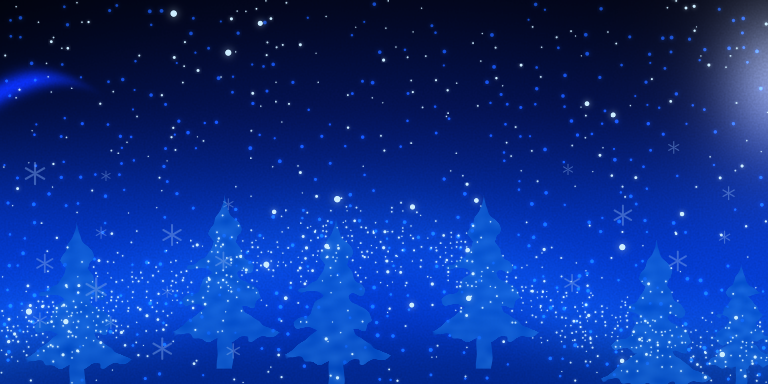
A Shadertoy shader for this background:

```glsl
#define INK vec3(0.01, 0.02, 0.09)
#define NAVY vec3(0.015, 0.08, 0.36)
#define ROYAL vec3(0.01, 0.22, 0.80)
#define FIR vec3(0.06, 0.38, 0.84)
#define MOON vec3(0.58, 0.62, 0.72)
#define COMET vec3(0.03, 0.14, 0.75)
#define STAR vec3(0.80, 0.93, 1.0)
#define FLAKES 20
#define LEFT_FLAKES 13
#define GRAIN 0.05

// Fir layout: tip position and height of the foliage
const vec3 FIRS[6] = vec3[6](
    vec3(0.20, 0.42, 0.375), vec3(0.585, 0.49, 0.375), vec3(0.875, 0.43, 0.375),
    vec3(1.26, 0.49, 0.375), vec3(1.71, 0.375, 0.38), vec3(1.93, 0.312, 0.27));

vec2 hash2(vec2 p) {
    vec3 q = fract(p.xyx * vec3(0.1031, 0.1030, 0.0973));
    q += dot(q, q.yzx + 33.33);
    return fract((q.xx + q.yz) * q.zy);
}

float corner(vec2 cell, vec2 offset) {
    return dot(hash2(cell + 71.0) * 2.0 - 1.0, offset);
}

float gradientNoise(vec2 p) {
    vec2 i = floor(p), f = p - i, u = f * f * (3.0 - 2.0 * f), e = vec2(1, 0);
    return mix(mix(corner(i, f), corner(i + e, f - e), u.x),
               mix(corner(i + e.yx, f - e.yx), corner(i + 1.0, f - 1.0), u.x), u.y);
}

// Antialiased coverage of a signed distance
float fill(float d) {
    return clamp(0.5 - d * iResolution.y, 0.0, 1.0);
}

// Arching ribbon of stardust, 1 along its middle
float ribbon(vec2 p, float width) {
    float reach = p.x < 1.0 ? 0.75 : 0.48;
    float u = (p.x - 1.0) / reach;
    float v = (p.y - 0.09 - 0.27 * exp(-u * u)) / width;
    return exp(-v * v);
}

// One jittered dot per cell, more frequent inside the ribbon
float stars(vec2 p, float cell, float radius, float base, float gain) {
    vec2 id = floor(p / cell), seed = id + cell * 1000.0;
    vec2 center = (id + 0.2 + 0.6 * hash2(seed)) * cell;
    vec2 pick = hash2(seed + 57.0);
    float r = radius * mix(0.5, 1.0, pick.y), d = length(p - center);
    float shown = step(pick.x, base + gain * ribbon(center, 0.085));
    return shown * (fill(d - r) + 0.2 * exp(-d * d / (r * r * 4.0)));
}

// Four drooping tiers and a trunk; tip at the origin, y runs down
float firShape(vec2 q, float size) {
    float x = abs(q.x), rough = 0.10 * gradientNoise(q * 13.0 + size * 40.0);
    float d = max(x - 0.05 - 0.03 * gradientNoise(q * 9.0), abs(q.y - 1.07) - 0.13);
    for (int k = 0; k < 4; k++) {
        float hem = 0.28 + 0.225 * float(k), top = max(hem - 0.37, 0.0);
        float width = 0.16 + 0.072 * float(k);
        float t = clamp((q.y - top) / (hem - top), 0.0, 1.0);
        float side = x - width * pow(t, 1.6) + rough * t;
        float curl = q.y - hem - 0.05 + 0.07 * x * x / (width * width) + rough;
        d = min(d, max(max(side, curl), top - q.y));
    }
    return fill(d * size);
}

// Six-armed snowflake
float flake(vec2 p, float radius) {
    float sector = 1.0471976;
    float a = mod(atan(p.x, p.y) + 0.5 * sector, sector) - 0.5 * sector;
    vec2 q = length(p) * vec2(cos(a), sin(a));
    q.x -= clamp(q.x, 0.0, radius);
    return fill(length(q) - 0.1 * radius);
}

vec3 sky(vec2 p) {
    float depth = 1.0 - p.y, side = p.x - 1.0;
    vec3 col = mix(INK, NAVY, smoothstep(-0.1, 0.4, depth));
    col = mix(col, ROYAL, smoothstep(0.25, 0.72, depth));
    col *= 1.0 - 0.5 * side * side * (1.0 - smoothstep(0.0, 0.55, depth));
    col *= 1.0 - 0.3 * smoothstep(0.78, 1.0, depth);
    col += vec3(0.03, 0.11, 0.12) * ribbon(p, 0.13) * (0.5 + 0.5 * abs(side));

    // Moonlight at the right edge
    float m = length((p - vec2(2.03, 0.79)) * vec2(1.0, 0.8));
    col += MOON * (0.75 * exp(-m * m * 50.0) + 0.14 * exp(-m * m * 14.0));

    // Curved comet tail
    float bend = p.x - 0.13, taper = 0.010 + 0.022 * (1.0 - smoothstep(0.0, 0.28, p.x));
    float v = (p.y - 0.795 + 2.2 * bend * bend) / taper;
    return col + COMET * exp(-v * v) * (1.0 - smoothstep(0.06, 0.28, p.x));
}

void mainImage(out vec4 fragColor, in vec2 fragCoord) {
    vec2 p = fragCoord / iResolution.y;
    p.x *= 2.0 * iResolution.y / iResolution.x;
    vec3 col = sky(p);
    col *= 1.0 + GRAIN * 2.0 * gradientNoise(p * 190.0);
    col += vec3(0.06, 0.22, 0.55) * stars(p, 0.037, 0.005, 0.25, 0.2);

    // Translucent, mottled firs
    for (int i = 0; i < 6; i++) {
        vec2 q = (p - FIRS[i].xy) * vec2(1, -1) / FIRS[i].z;
        float mottle = gradientNoise(q * vec2(9, 14) + float(i) * 17.0);
        vec3 tint = FIR + vec3(0.10, 0.12, 0.08) * mottle;
        col = mix(col, tint, 0.78 * firShape(q, FIRS[i].z));
    }

    // Snowflakes in a left and a right drift
    for (int i = 0; i < FLAKES; i++) {
        vec2 spread = fract(float(i) * vec2(0.7549, 0.5698) + 0.37);
        bool left = i < LEFT_FLAKES;
        vec2 at = left ? vec2(0.01, 0.05) + spread * vec2(0.65, 0.53)
                       : vec2(1.38, 0.24) + spread * vec2(0.54, 0.41);
        float radius = mix(0.012, 0.031, hash2(vec2(i, 9)).x);
        col = mix(col, vec3(0.50, 0.66, 0.92), 0.45 * flake(p - at, radius));
    }

    // Stardust, small stars and large bright stars
    float light = 0.75 * stars(p, 0.013, 0.0026, 0.015, 0.38);
    light += 0.85 * stars(p, 0.031, 0.0042, 0.05, 0.32);
    light += stars(p, 0.13, 0.0085, 0.13, 0.45);
    fragColor = vec4(mix(col, STAR, clamp(light, 0.0, 1.0)), 1.0);
}
```
